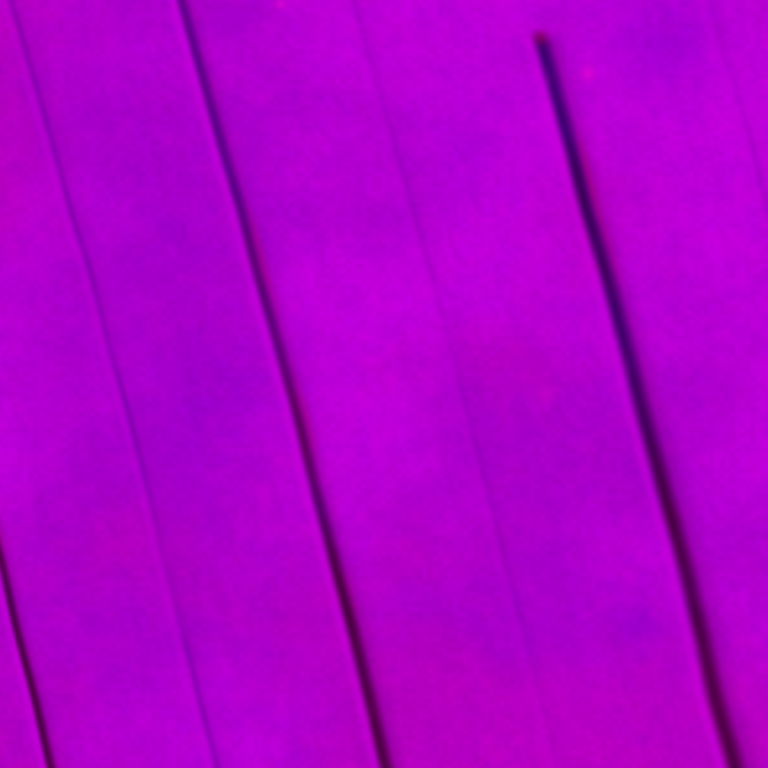
Give the GLSL for this texture, as a three.js fragment shader.

```glsl
// Magenta boards seen at a slant, parted by seams that alternate dark and faint.
// A loop lays out six slightly bowed seams; layered value noise gives the
// blotches and grain, and wears each seam along its length.
varying vec2 vUv;

float hash(vec2 p) {
  return fract(sin(dot(p, vec2(127.1, 311.7))) * 43758.5453);
}

float noise(vec2 p) {
  vec2 i = floor(p), f = fract(p);
  f = f * f * (3.0 - 2.0 * f);
  return mix(mix(hash(i), hash(i + vec2(1.0, 0.0)), f.x),
             mix(hash(i + vec2(0.0, 1.0)), hash(i + vec2(1.0, 1.0)), f.x), f.y);
}

float fbm(vec2 p) {
  float sum = 0.0, amp = 0.5;
  for (int i = 0; i < 4; i++) {
    sum += amp * noise(p);
    p = p * 2.03 + 17.3;
    amp *= 0.5;
  }
  return sum / 0.9375;
}

// Soft round spot, 1 at its centre
float spot(vec2 p, vec2 centre, float radius) {
  vec2 d = (p - centre) / radius;
  return exp(-dot(d, d));
}

// Soft ridge across a seam, 1 on its axis
float ridge(float d, float width) {
  return exp(-d * d / (width * width));
}

void main() {
  vec2 p = vUv;
  float down = 1.0 - p.y;
  float slant = 0.268 * down + 0.007 * sin(3.14159 * down);
  float across = p.x - slant;

  // Board colour: broad violet and pink clouds, redder towards the bottom
  float cloud = smoothstep(0.25, 0.7, fbm(p * 4.5 + 3.0));
  float tint = smoothstep(0.4, 0.75, fbm(p * 4.0 + 41.0) + 0.25 * (down - 0.5));
  vec3 color = mix(vec3(0.66, 0.0, 0.79), vec3(0.745, 0.0, 0.855), cloud);
  color = mix(color, vec3(0.715, 0.0, 0.735), 0.75 * tint);

  // Bluish stains
  float stain = 0.50 * spot(p, vec2(0.86, 0.95), 0.07)
              + 0.45 * spot(p, vec2(0.83, 0.185), 0.03)
              + 0.35 * spot(p, vec2(0.27, 0.46), 0.09)
              + 0.30 * spot(p, vec2(0.60, 0.81), 0.06)
              + 0.20 * spot(p, vec2(0.21, 0.70), 0.06);
  color = mix(color, vec3(0.55, 0.0, 0.80), stain);

  // Faint streaks along the boards and a fine mottled grain
  color *= 1.0 + 0.02 * (noise(vec2(across * 90.0, down * 6.0)) - 0.5);
  color *= 1.0 + 0.05 * (noise(p * 150.0) - 0.5);
  color.r += 0.04 * (noise(p * 55.0 + 9.0) - 0.5);

  // Seams: even ones are dark gaps, odd ones are thin creases
  for (int i = 0; i < 6; i++) {
    float k = float(i) - 2.0;
    float d = 0.966 * (across - (0.235 + 0.222 * k + 0.0025 * k * k));
    d += 0.004 * (noise(vec2(down * 11.0, k * 7.0)) - 0.5);
    float wear = noise(vec2(down * 9.0 + 3.0, k * 5.0 + 20.0));
    float fray = noise(vec2(down * 40.0, across * 60.0));

    if (mod(k + 2.0, 2.0) < 0.5) {
      float last = step(1.5, k);
      float halfWidth = 0.0075 + 0.0015 * k + 0.002 * down;
      float start = mix(1.0, smoothstep(0.035, 0.06, down), last);
      float lower = smoothstep(0.45, 0.85, down);
      float strength = mix(0.58 + 0.27 * lower, 0.86, last);
      strength *= start * (0.78 + 0.14 * wear + 0.08 * fray);

      // Bright rim, wide soft shade on the right, then the gap itself
      color = mix(color, vec3(0.82, 0.0, 0.89), 0.45 * start * ridge(d + 1.7 * halfWidth, 0.006));
      color = mix(color, vec3(0.46, 0.0, 0.50),
                  0.55 * strength * ridge(d - 0.7 * halfWidth, 1.5 * halfWidth));
      float gap = smoothstep(-1.5, -0.2, d / halfWidth)
                * (1.0 - smoothstep(-0.2, 1.5, d / halfWidth));
      vec3 dark = mix(vec3(0.14, 0.0, 0.36), vec3(0.20, 0.0, 0.14),
                      smoothstep(0.2, 0.75, down + 0.5 * (wear - 0.5)));
      color = mix(color, dark, gap * strength);

      // Reddish bleed that comes and goes on the right edge
      float bleed = smoothstep(0.45, 0.9, wear) * ridge(d - 1.1 * halfWidth, 0.005);
      color = mix(color, vec3(0.68, 0.0, 0.50), 0.4 * bleed * start);
    } else {
      float clear = k < 0.0 ? 0.42 : 0.17;
      float patchy = smoothstep(0.15, 0.8, wear) * (0.6 + 0.4 * fray);
      color = mix(color, vec3(0.81, 0.0, 0.89), 0.8 * clear * ridge(d + 0.009, 0.006));
      color = mix(color, vec3(0.57, 0.0, 0.70), 0.6 * clear * ridge(d - 0.005, 0.015));
      color = mix(color, vec3(0.38, 0.0, 0.58), clear * (0.3 + 0.7 * patchy) * ridge(d, 0.005));
    }
  }

  // Red tip of the right gap and a few pink flecks
  color = mix(color, vec3(0.60, 0.0, 0.28), 0.5 * spot(p, vec2(0.704, 0.951), 0.009));
  float fleck = spot(p, vec2(0.765, 0.904), 0.009) + spot(p, vec2(0.365, 0.995), 0.007)
              + 0.5 * spot(p, vec2(0.71, 0.487), 0.013);
  color = mix(color, vec3(0.92, 0.02, 0.82), 0.55 * fleck);

  gl_FragColor = vec4(clamp(color, 0.0, 1.0), 1.0);
}
```
